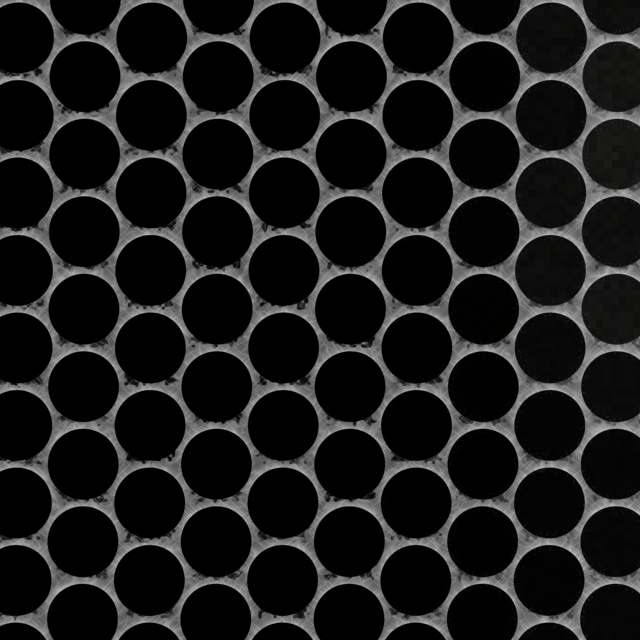
This pattern is drawn by a three.js fragment shader. Its source:

```glsl
// Black round holes in a staggered lattice, set in a worn grey web.
// Each disc adds a lit upper rim and a ragged flat shadow below it;
// noise adds fibres to the web, and discs turn paler to the right.
varying vec2 vUv;

const vec2 PITCH = vec2(0.1041, 0.1211);
const vec2 ORIGIN = vec2(0.0247, 0.0931);
const float RADIUS = 0.0553;
const float SHEAR = 0.0045;
const float EDGE = 0.0014;

float hash(vec2 p) {
  return fract(sin(dot(p, vec2(127.1, 311.7))) * 43758.545);
}

float noise(vec2 p) {
  vec2 i = floor(p);
  vec2 f = fract(p);
  f = f * f * (3.0 - 2.0 * f);
  float low = mix(hash(i), hash(i + vec2(1.0, 0.0)), f.x);
  float high = mix(hash(i + vec2(0.0, 1.0)), hash(i + vec2(1.0, 1.0)), f.x);
  return mix(low, high, f.y);
}

float boxDistance(vec2 p, vec2 halfSize) {
  vec2 q = abs(p) - halfSize;
  return length(max(q, 0.0)) + min(max(q.x, q.y), 0.0);
}

// Thin bright threads along a slanted direction
float fibres(vec2 p, float angle) {
  float c = cos(angle);
  float s = sin(angle);
  vec2 q = vec2(c * p.x + s * p.y, c * p.y - s * p.x);
  float ridge = 1.0 - abs(2.0 * noise(q * vec2(35.0, 150.0)) - 1.0);
  return pow(ridge, 7.0);
}

// Odd columns sit half a pitch lower
vec2 discCentre(vec2 id) {
  float stagger = 0.5 * mod(id.x, 2.0);
  return ORIGIN + PITCH * (id - vec2(0.0, stagger));
}

// Flat-bottomed shade under a disc, torn at its ends
float underShade(vec2 d, float tear) {
  float box = boxDistance(d + vec2(0.0, 0.040), vec2(0.034, 0.0135));
  return 1.0 - smoothstep(-0.003, 0.005, box + tear);
}

// Glow hugging the upper side of a disc
float rimLight(vec2 d) {
  float r = length(d);
  float facing = smoothstep(-0.35, 0.75, d.y / max(r, 0.001));
  return facing * exp(-max(r - RADIUS, 0.0) / 0.008);
}

// Faint blocky grey inside the paler discs
vec3 discColor(vec2 p, vec2 id, vec2 centre, float gap) {
  float across = smoothstep(0.70, 0.97, centre.x);
  float upward = mix(0.35, 1.0, smoothstep(0.35, 0.55, centre.y));
  float lift = 0.10 * across * upward * mix(0.55, 1.05, hash(id + 7.0));
  float blocks = mix(0.65, 1.0, hash(floor(p * 84.0)));
  float nearRim = smoothstep(-0.014, -0.004, gap);
  float specks = step(0.86, hash(floor(p * 380.0)));
  float fleck = 0.05 * specks * nearRim * smoothstep(0.5, 0.9, centre.x);
  return vec3(1.0, 0.99, 0.94) * (lift * blocks + fleck);
}

void main() {
  vec2 p = vUv - vec2(SHEAR * vUv.y, 0.0);
  float tear = (noise(p * 170.0) - 0.5) * 0.017;
  float gap = 1.0;
  float shade = 0.0;
  float light = 0.0;
  vec2 nearId = vec2(0.0);
  vec2 nearCentre = vec2(0.0);

  // Gather the surrounding discs
  vec2 base = floor((p - ORIGIN) / PITCH + 0.5);
  for (int i = -1; i <= 1; i++) {
    for (int j = -1; j <= 2; j++) {
      vec2 id = base + vec2(float(i), float(j));
      vec2 centre = discCentre(id);
      vec2 d = p - centre;
      float g = length(d) - RADIUS;
      if (g < gap) {
        gap = g;
        nearId = id;
        nearCentre = centre;
      }
      float depth = mix(0.75, 1.0, hash(id + 3.0));
      shade = max(shade, depth * underShade(d, tear));
      light = max(light, rimLight(d));
    }
  }

  // Grey web: rim light, threads, grain and shade
  float threads = max(fibres(p, 0.75), fibres(p + 3.0, -0.75));
  float fade = mix(0.95, 0.45, smoothstep(0.55, 0.9, p.x));
  float web = 0.33 + 0.28 * light + 0.12 * threads;
  web += 0.10 * (noise(p * 110.0) - 0.5);
  web += 0.05 * smoothstep(0.65, 1.0, p.x);
  web *= 1.0 - fade * shade * (1.0 - 0.45 * threads);

  // Discs over the web
  vec3 disc = discColor(p, nearId, nearCentre, gap);
  float outside = smoothstep(-EDGE, EDGE, gap);
  gl_FragColor = vec4(mix(disc, vec3(web), outside), 1.0);
}
```
